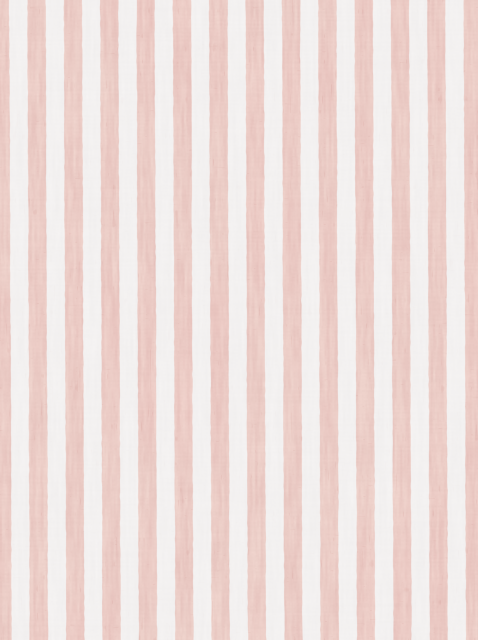
Write a Shadertoy shader that draws this pattern.

```glsl
// Woven cotton ticking: even vertical pink stripes on off-white, leaning slightly.
// Stripes come from a repeated distance function; stretched value noise adds
// warp streaks, weft threads, short slubs and slightly ragged stripe edges.

const vec3 WHITE_YARN = vec3(0.952, 0.944, 0.942);
const vec3 PINK_DEEP  = vec3(0.920, 0.778, 0.757);
const vec3 PINK_PALE  = vec3(0.922, 0.812, 0.785);

// Lengths are fractions of the canvas width.
const float PITCH         = 0.07605;  // stripe repeat, about 13.15 across
const float FIRST_CENTER  = 0.0789;   // centre of first whole stripe, mid height
const float STRIPE_WIDTH  = 0.0380;
const float LEAN          = 0.0050;   // sideways drift from top to bottom
const float EDGE_SOFTNESS = 0.0016;
const float EDGE_WOBBLE   = 0.0012;

const float WARP_STRENGTH  = 0.022;
const float WEFT_STRENGTH  = 0.010;
const float GRAIN_STRENGTH = 0.010;
const float SLUB_STRENGTH  = 0.035;

float hash(vec2 p) {
    return fract(sin(dot(p, vec2(127.1, 311.7))) * 43758.5453);
}

float valueNoise(vec2 p) {
    vec2 cell = floor(p);
    vec2 f = fract(p);
    f = f * f * (3.0 - 2.0 * f);
    float low  = mix(hash(cell), hash(cell + vec2(1.0, 0.0)), f.x);
    float high = mix(hash(cell + vec2(0.0, 1.0)), hash(cell + vec2(1.0, 1.0)), f.x);
    return mix(low, high, f.y);
}

// Noise centred on zero.
float signedNoise(vec2 p) {
    return valueNoise(p) - 0.5;
}

// Coverage of the pink stripes at p, from 0 to 1.
float stripeMask(vec2 p, float height, float pixel) {
    float x = p.x - FIRST_CENTER + LEAN * (p.y / height - 0.5);
    float offset = (fract(x / PITCH + 0.5) - 0.5) * PITCH;
    float side = step(0.0, offset);
    float edgeId = 2.0 * floor(x / PITCH + 0.5) + side;
    float ragged = signedNoise(vec2(edgeId * 7.0, p.y * 90.0))
                 + 0.8 * signedNoise(vec2(edgeId * 7.0 + 3.0, p.y * 9.0));
    float dist = abs(offset) - 0.5 * STRIPE_WIDTH + EDGE_WOBBLE * ragged;
    float blur = max(EDGE_SOFTNESS, 0.75 * pixel);
    return 1.0 - smoothstep(-blur, blur, dist);
}

// Sparse thickened stretches of thread.
float slubs(vec2 p) {
    float vertical   = smoothstep(0.89, 0.99, valueNoise(p * vec2(210.0, 38.0) + 17.0));
    float horizontal = smoothstep(0.90, 0.99, valueNoise(p * vec2(75.0, 260.0) + 53.0));
    return vertical + 0.7 * horizontal;
}

void mainImage(out vec4 fragColor, in vec2 fragCoord) {
    float pixel = 1.0 / iResolution.x;
    vec2 p = fragCoord * pixel;
    float height = iResolution.y * pixel;
    float pink = stripeMask(p, height, pixel);

    // Threads follow the lean of the stripes.
    vec2 thread = vec2(p.x + LEAN * (p.y / height - 0.5), p.y);
    float warp = signedNoise(thread * vec2(185.0, 13.0))
               + 0.6 * signedNoise(thread * vec2(260.0, 45.0) + 31.0);
    float weft = signedNoise(thread * vec2(11.0, 240.0) + 71.0);
    float grain = signedNoise(thread * vec2(310.0, 290.0) + 97.0);

    // Uneven dye: broad patches plus individual warp threads.
    float dye = 0.5 + 0.7 * warp + 0.5 * signedNoise(p * vec2(9.0, 6.0) + 5.0);
    vec3 pinkYarn = mix(PINK_DEEP, PINK_PALE, clamp(dye, 0.0, 1.0));
    vec3 color = mix(WHITE_YARN, pinkYarn, pink);

    // Weave relief is weaker in the white ground; slubs darken green and blue most.
    float relief = WARP_STRENGTH * warp + WEFT_STRENGTH * weft + GRAIN_STRENGTH * grain;
    color += relief * mix(0.45, 1.0, pink);
    color -= SLUB_STRENGTH * slubs(thread) * mix(0.25, 1.0, pink) * vec3(0.5, 1.0, 1.0);

    fragColor = vec4(clamp(color, 0.0, 1.0), 1.0);
}
```
